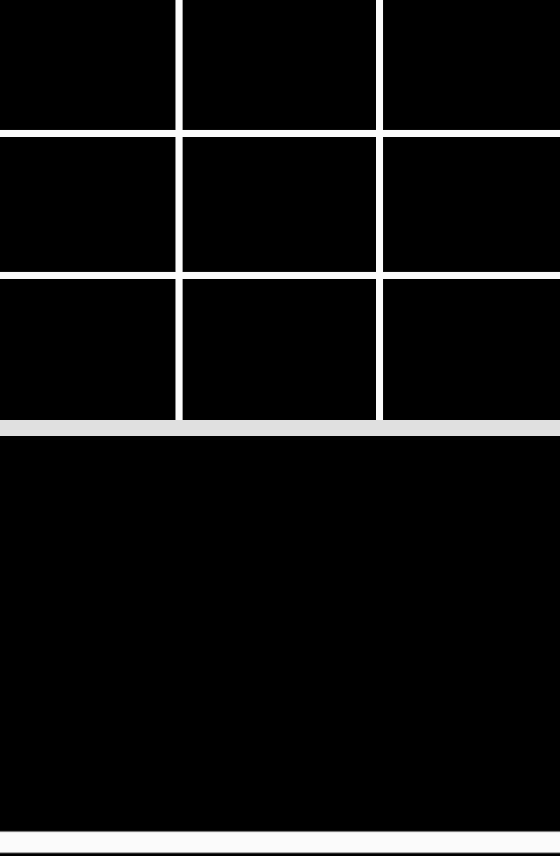
Top, the full canvas; bottom, a detail of the centre.
Reproduce this pattern procedurally as a WebGL 2 fragment shader.

```glsl
#version 300 es
precision highp float;

#define PANEL_COLOR vec3(0.0)
#define LINE_COLOR vec3(0.985)
#define LINE_WIDTH 0.0169          // in canvas heights
#define FIRST_LINE vec2(0.3197, 0.3443)
#define PITCH vec2(0.3581, 0.338)  // in canvas widths and heights
#define LINE_COUNT 2.0
#define EDGE_SOFTNESS 0.0022       // in canvas heights

uniform vec2 u_resolution;
out vec4 fragColor;

// Distance to the nearest line on each axis, in canvas heights
vec2 lineDistance(vec2 uv) {
    vec2 index = clamp(round((uv - FIRST_LINE) / PITCH), 0.0, LINE_COUNT - 1.0);
    vec2 offset = uv - FIRST_LINE - index * PITCH;
    return abs(offset) * vec2(u_resolution.x / u_resolution.y, 1.0);
}

void main() {
    vec2 uv = gl_FragCoord.xy / u_resolution;

    // Union of vertical and horizontal bars
    vec2 distances = lineDistance(uv);
    float edge = min(distances.x, distances.y) - 0.5 * LINE_WIDTH;

    // Smooth edges, never narrower than one pixel
    float halfBlend = 0.5 * max(EDGE_SOFTNESS, 1.0 / u_resolution.y);
    float coverage = 1.0 - smoothstep(-halfBlend, halfBlend, edge);

    fragColor = vec4(mix(PANEL_COLOR, LINE_COLOR, coverage), 1.0);
}
```
